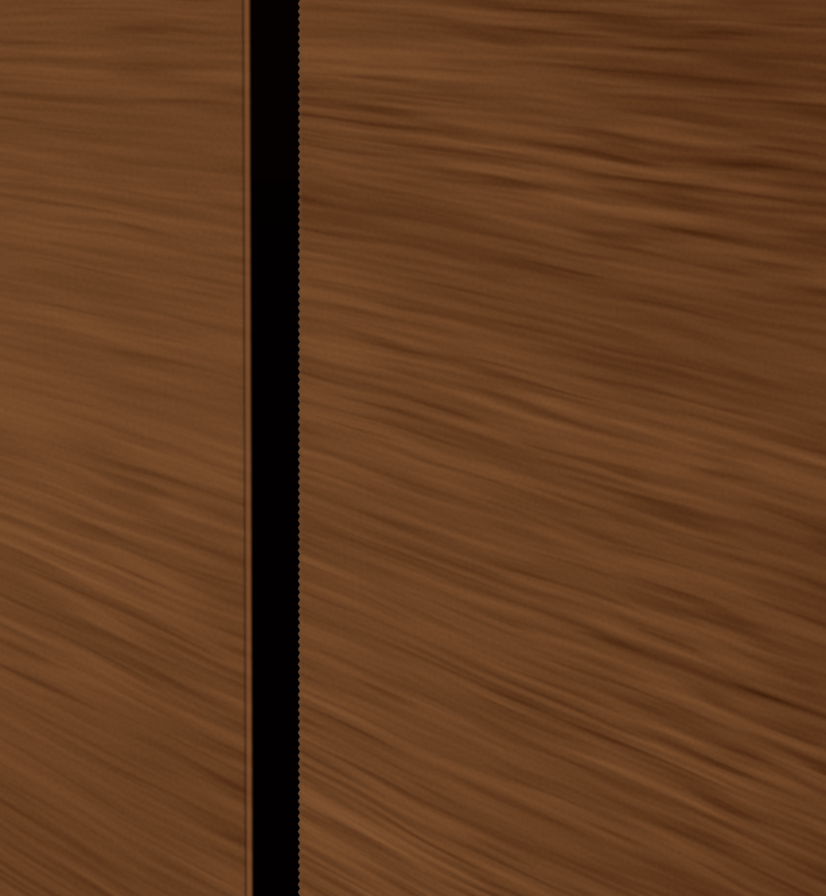
Write a WebGL 1 fragment shader that draws this texture.

```glsl
precision highp float;
uniform vec2 u_resolution;

// Layout, in fractions of the canvas height
const float GAP_LEFT_TOP = 0.2800;
const float GAP_LEFT_BOTTOM = 0.2830;
const float GAP_RIGHT = 0.3335;
const float RIM_WIDTH = 0.0085;
const float TOOTH_COUNT = 118.0;
const float TOOTH_DEPTH = 0.0022;

// Grain slope = base + spread * depth below the top edge
const vec2 LEFT_FAN = vec2(0.03, 0.62);
const vec2 RIGHT_FAN = vec2(0.08, 0.50);
const float LEFT_CONTRAST = 0.75;
const float RIGHT_CONTRAST = 1.0;

// Colours
const vec3 WOOD_DARK = vec3(0.365, 0.212, 0.105);
const vec3 WOOD_LIGHT = vec3(0.448, 0.285, 0.160);
const vec3 GAP_COLOR = vec3(0.008, 0.001, 0.001);
const vec3 GAP_GLOW = vec3(0.035, 0.006, 0.003);
const vec3 RIM_COLOR = vec3(0.475, 0.290, 0.165);
const vec3 TOOTH_COLOR = vec3(0.40, 0.29, 0.21);

vec2 gradientAt(vec2 cell) {
  float h = fract(sin(dot(cell, vec2(127.1, 311.7))) * 43758.5);
  float angle = 6.2832 * h;
  return vec2(cos(angle), sin(angle));
}

float gradientNoise(vec2 p) {
  vec2 i = floor(p);
  vec2 f = p - i;
  vec2 w = f * f * f * (f * (f * 6.0 - 15.0) + 10.0);
  float a = dot(gradientAt(i), f);
  float b = dot(gradientAt(i + vec2(1.0, 0.0)), f - vec2(1.0, 0.0));
  float c = dot(gradientAt(i + vec2(0.0, 1.0)), f - vec2(0.0, 1.0));
  float d = dot(gradientAt(i + vec2(1.0, 1.0)), f - vec2(1.0, 1.0));
  return mix(mix(a, b, w.x), mix(c, d, w.x), w.y);
}

// Straightens the fanned fibres: x runs along them, y across
vec2 grainSpace(vec2 p, vec2 fan) {
  float across = (p.y - fan.x * p.x) / (1.0 + fan.y * p.x);
  across += 0.010 * gradientNoise(vec2(p.x * 3.0, across * 7.0));
  across += 0.0025 * gradientNoise(vec2(p.x * 11.0, across * 25.0));
  return vec2(p.x, across);
}

// Signed brightness of broad bands, fibres and pores
float woodGrain(vec2 g) {
  float bands = gradientNoise(g * vec2(1.6, 13.0) + 3.7);
  float streaks = gradientNoise(g * vec2(3.0, 42.0) + 11.3);
  float fibres = gradientNoise(g * vec2(5.0, 105.0) + 23.9);
  float fine = gradientNoise(g * vec2(13.0, 190.0) + 41.1);
  float pores = smoothstep(0.12, 0.5, gradientNoise(g * vec2(8.0, 125.0) + 67.3));
  float strength = 0.85 + 0.6 * gradientNoise(g * vec2(2.5, 8.0) + 5.1);
  float detail = 0.050 * streaks + 0.085 * fibres + 0.045 * fine - 0.045 * pores;
  return 0.045 * bands + strength * detail;
}

// Broad light over both panels, 0 dark to 1 light
float panelLight(vec2 p, float rightSide) {
  float left = 0.50 + 0.42 * smoothstep(0.05, 0.55, p.y) - 0.9 * p.x * p.y;
  left -= 0.18 * smoothstep(0.65, 1.0, p.y);
  float right = 0.62 - 0.40 * smoothstep(0.35, 0.95, p.x);
  right += 0.16 * exp(-12.0 * (p.y - 0.38) * (p.y - 0.38));
  right -= 0.10 * smoothstep(0.45, 0.85, p.y);
  return mix(left, right, rightSide);
}

void main() {
  vec2 p = gl_FragCoord.xy / u_resolution.y;
  float px = 1.0 / u_resolution.y;
  float depth = 1.0 - p.y;
  float gapLeft = mix(GAP_LEFT_BOTTOM, GAP_LEFT_TOP, p.y);
  float rightSide = step(0.5 * (gapLeft + GAP_RIGHT), p.x);

  // Wood surface
  vec2 local = vec2(p.x - rightSide * GAP_RIGHT, depth);
  vec2 grain = grainSpace(local, mix(LEFT_FAN, RIGHT_FAN, rightSide));
  float contrast = mix(LEFT_CONTRAST, RIGHT_CONTRAST, rightSide);
  float tone = woodGrain(grain + rightSide * vec2(7.3, 2.9)) * contrast;
  vec3 color = mix(WOOD_DARK, WOOD_LIGHT, panelLight(p, rightSide));
  color += tone * vec3(1.0, 0.82, 0.60);
  color += 0.014 * gradientNoise(p * 230.0);

  // Rounded rim of the left panel, with a shaded seam
  float rimDistance = gapLeft - p.x;
  float onLeft = 1.0 - rightSide;
  float rim = 1.0 - smoothstep(RIM_WIDTH - px, RIM_WIDTH + px, rimDistance);
  float ridge = smoothstep(0.0, 0.45 * RIM_WIDTH, rimDistance);
  vec3 rimColor = mix(WOOD_DARK * 0.5, RIM_COLOR, ridge) + 0.3 * tone;
  color = mix(color, rimColor, rim * onLeft);
  float seam = exp(-pow((rimDistance - RIM_WIDTH) / 0.0018, 2.0));
  color *= 1.0 - 0.28 * seam * onLeft;

  // Dark gap with a finely toothed right edge
  float tooth = abs(fract(p.y * TOOTH_COUNT) - 0.5) * 2.0;
  float gapRight = GAP_RIGHT + TOOTH_DEPTH * (tooth - 0.5);
  float lip = smoothstep(0.0045, 0.0, abs(p.x - GAP_RIGHT - 0.001));
  color = mix(color, TOOTH_COLOR, 0.55 * lip * (1.0 - 0.6 * tooth));
  float gap = smoothstep(gapLeft - px, gapLeft + px, p.x);
  gap *= 1.0 - smoothstep(gapRight - px, gapRight + px, p.x);
  vec3 gapColor = mix(GAP_COLOR, GAP_GLOW, smoothstep(0.7, 0.95, p.y) * 0.6);
  color = mix(color, gapColor, gap);

  gl_FragColor = vec4(clamp(color, 0.0, 1.0), 1.0);
}
```
